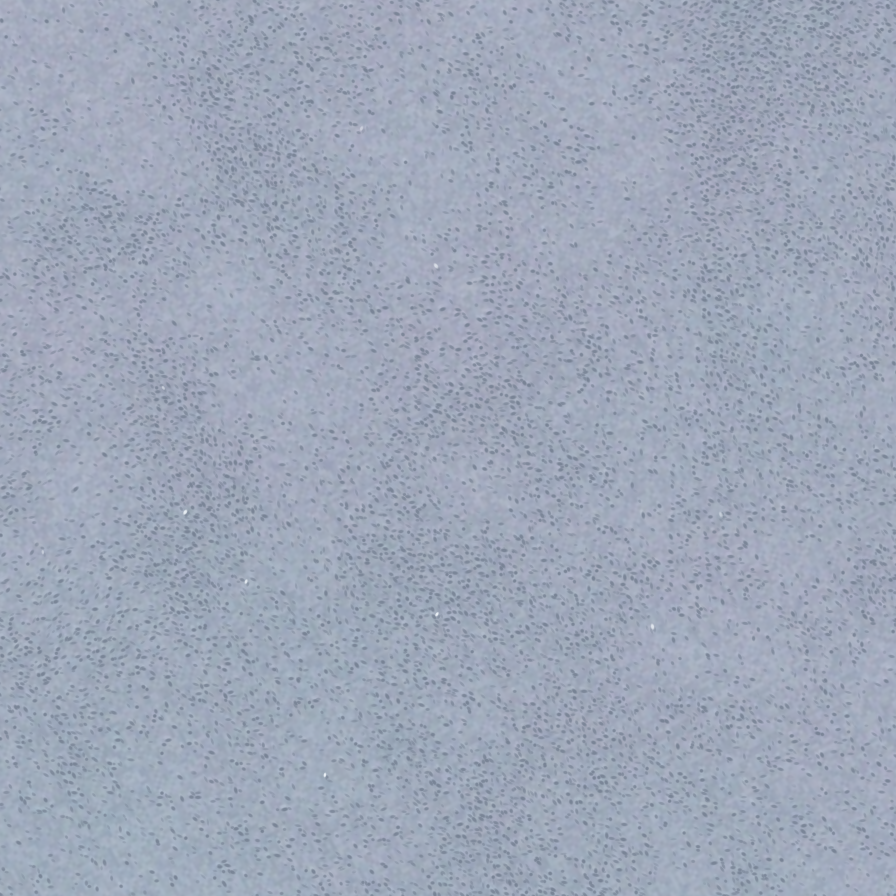
Give the GLSL for this texture, as a three.js fragment shader.

```glsl
// Blue-grey suede-like plaster: fine grain, patchy small dark pits and a few white flecks.
varying vec2 vUv;

#define BASE_COLOR vec3(0.632, 0.668, 0.738)
#define PIT_COLOR vec3(0.445, 0.490, 0.560)
#define FLECK_COLOR vec3(0.93, 0.95, 0.97)
#define MAUVE_TINT vec3(0.016, -0.003, 0.005)
#define PIT_CELLS 150.0
#define PIT_DEPTH 0.85
#define GRAIN_CELLS 235.0
#define GRAIN_CONTRAST 0.085
#define PATCH_CONTRAST 0.035
#define FLECK_CELLS 9.0
#define FLECK_SHARE 0.11

vec3 hash3(vec2 p) {
  vec3 q = fract(p.xyx * vec3(0.1031, 0.1030, 0.0973));
  q += dot(q, q.yxz + 33.33);
  return fract((q.xxy + q.yzz) * q.zyx);
}

// Three independent channels of smooth value noise in 0..1.
vec3 noise3(vec2 p) {
  vec2 cell = floor(p);
  vec2 f = fract(p);
  f = f * f * (3.0 - 2.0 * f);
  vec3 low = mix(hash3(cell), hash3(cell + vec2(1.0, 0.0)), f.x);
  vec3 high = mix(hash3(cell + vec2(0.0, 1.0)), hash3(cell + vec2(1.0)), f.x);
  return mix(low, high, f.y);
}

vec3 fbm3(vec2 p) {
  vec3 sum = vec3(0.0);
  float weight = 0.5;
  for (int i = 0; i < 4; i++) {
    sum += weight * noise3(p);
    p = mat2(1.6, 1.2, -1.2, 1.6) * p + 17.3;
    weight *= 0.5;
  }
  return sum / 0.9375;
}

vec2 rotate(vec2 p, float angle) {
  float c = cos(angle);
  float s = sin(angle);
  return vec2(c * p.x + s * p.y, c * p.y - s * p.x);
}

// Soft elongated spot: 1 at its centre, 0 outside.
float spot(vec2 p, vec2 radii) {
  return 1.0 - smoothstep(0.35, 1.25, length(p / radii));
}

// Returns pit darkness in x and the lit rim beside the pits in y.
vec2 pits(vec2 uv, float density, float flow) {
  vec2 p = uv * PIT_CELLS;
  vec2 cell = floor(p);
  vec2 result = vec2(0.0);
  for (int j = -1; j <= 1; j++) {
    for (int i = -1; i <= 1; i++) {
      vec2 id = cell + vec2(float(i), float(j));
      vec3 place = hash3(id + 11.0);
      vec3 shape = hash3(id + 271.0);
      float present = smoothstep(place.z - 0.06, place.z + 0.06, density);
      vec2 radii = vec2(mix(0.32, 0.68, shape.x), mix(0.22, 0.36, shape.y));
      vec2 offset = p - id - place.xy;
      float angle = flow + (shape.z - 0.5) * 1.5;
      float depth = present * mix(0.35, 1.0, shape.y);
      float dark = depth * spot(rotate(offset, angle), radii);
      float lit = depth * spot(rotate(offset - vec2(-0.25, 0.5), angle), radii);
      result = max(result, vec2(dark, lit));
    }
  }
  return result;
}

// Returns fleck brightness in x and its small shadow in y.
vec2 flecks(vec2 uv) {
  vec2 p = uv * FLECK_CELLS;
  vec2 id = floor(p);
  vec3 place = hash3(id + 53.0);
  vec3 shape = hash3(id + 97.0);
  vec2 offset = (p - id - mix(vec2(0.1), vec2(0.9), place.xy)) / FLECK_CELLS;
  vec2 radii = vec2(0.0042, 0.0024) * mix(0.65, 1.0, shape.x);
  float angle = mix(0.7, 2.3, shape.y);
  float strength = step(place.z, FLECK_SHARE) * mix(0.4, 1.0, shape.z);
  float light = spot(rotate(offset, angle), radii);
  float shadow = spot(rotate(offset - vec2(0.002, -0.003), angle), radii);
  return strength * vec2(light, shadow);
}

void main() {
  // Broad patches steer tone, tint, pit density and pit direction.
  vec3 broad = fbm3(vUv * 4.0 + 3.7);
  vec3 cloud = fbm3(vUv * 11.0 + 41.0);
  float wear = 0.55 * broad.x + 0.45 * cloud.x;
  float density = mix(0.12, 0.85, smoothstep(0.34, 0.68, wear));
  float flow = -0.45 + 2.2 * (broad.y - 0.5);

  vec3 color = BASE_COLOR - PATCH_CONTRAST * (wear - 0.5) * 2.0;
  color += MAUVE_TINT * (2.5 * (broad.z - 0.5) + 0.9 * (vUv.y - 0.5));

  // Fine grain with a trace of colour variation.
  vec3 fine = noise3(rotate(vUv, 0.5) * GRAIN_CELLS) - 0.5;
  vec3 coarse = noise3(rotate(vUv, -0.3) * GRAIN_CELLS * 0.45 + 9.0) - 0.5;
  color += GRAIN_CONTRAST * (0.75 * fine.x + 0.45 * coarse.x);
  color += 0.022 * (coarse - coarse.x);

  vec2 pit = pits(vUv, density, flow);
  color += 0.03 * pit.y * (1.0 - pit.x);
  color = mix(color, PIT_COLOR, PIT_DEPTH * pit.x);

  vec2 fleck = flecks(vUv);
  color = mix(color, PIT_COLOR, 0.6 * fleck.y);
  color = mix(color, FLECK_COLOR, fleck.x);
  gl_FragColor = vec4(color, 1.0);
}
```
